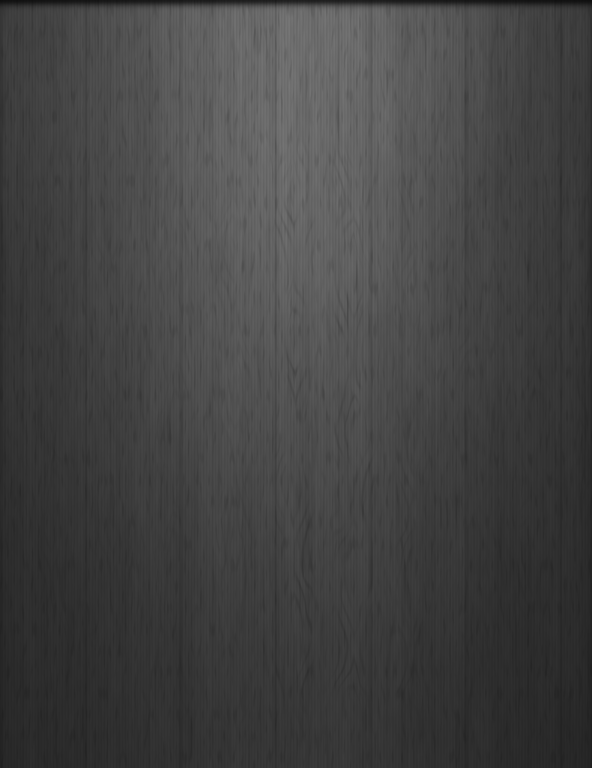
Give the GLSL for this texture, as a Shadertoy shader.

```glsl
// Dark grey vertical wood grain lit by a soft glow from the top centre.

const float PI = 3.14159265;
const float GLOW_WIDTH = 0.325;
const float STRIPE_COUNT = 197.0;
const float STRIPE_DEPTH = 0.036;
const float PLANK_WIDTH = 0.1605;
const float SEAM_X = 0.466;
const float SEAM_DEPTH = 0.07;
const float ARCH_SPACING = 0.102;
const float ARCH_X = 0.547;        // boundary between the two main arch strips
const float ARCH_PERIOD = 0.19;
const float ARCH_DEPTH = 0.12;
const float GRAIN_DEPTH = 0.12;
const float PORE_DEPTH = 0.09;
const float JOINT_Y = 0.592;

float hash(float n) {
    return fract(sin(n * 91.345) * 4375.85);
}

vec2 gradient(vec2 cell) {
    float angle = 2.0 * PI * hash(dot(cell, vec2(1.271, 3.117)));
    return vec2(cos(angle), sin(angle));
}

// Gradient noise, roughly -0.7 to 0.7
float noise(vec2 p) {
    vec2 i = floor(p), f = fract(p);
    vec2 u = f * f * f * (f * (f * 6.0 - 15.0) + 10.0);
    vec2 e = vec2(0.0, 1.0);
    float low = mix(dot(gradient(i), f), dot(gradient(i + e.yx), f - e.yx), u.x);
    float high = mix(dot(gradient(i + e), f - e), dot(gradient(i + e.yy), f - e.yy), u.x);
    return mix(low, high, u.y);
}

// Broad light: bright top centre, dim sides and floor
float glow(vec2 uv) {
    float side = mix(0.150, 0.225, uv.y);
    float centre = mix(0.215, 0.435, smoothstep(-0.03, 0.95, uv.y));
    float dx = (uv.x - 0.5) / GLOW_WIDTH;
    return mix(side, centre, exp(-dx * dx));
}

// Tint of each plank and the thin dark seam between planks
float planks(float x, float width, float strength) {
    float t = (x - SEAM_X) / width;
    float id = floor(t);
    float edge = fract(t) * width;
    float blend = smoothstep(0.0, 0.003, edge);
    float tint = mix(hash(id + 19.0), hash(id + 20.0), blend) - 0.5;
    float seam = exp(-pow(min(edge, width - edge) / 0.0025, 2.0));
    return 1.0 + strength * (0.04 * tint - SEAM_DEPTH * seam);
}

// Fine fibres over several widths, all stretched along the height
float fibres(vec2 uv) {
    float sum = 0.0, amp = 0.4;
    vec2 scale = vec2(30.0, 2.5);
    for (int i = 0; i < 4; i++) {
        sum += amp * noise(uv * scale + float(i) * 17.3);
        scale *= vec2(1.9, 2.6);
        amp *= 0.95;
    }
    return sum;
}

// Tall pointed growth rings stacked in narrow strips
float arches(vec2 uv) {
    float t = (uv.x - ARCH_X) / ARCH_SPACING;
    float id = floor(t);
    float bend = 0.07 * noise(vec2(id * 7.3, uv.y * 9.0));
    float dx = abs(fract(t) - 0.5 + bend);
    float wobble = noise(uv * vec2(24.0, 8.0)) + 0.4 * noise(uv * vec2(70.0, 25.0));
    float rise = sin(2.0 * PI * (uv.y / ARCH_PERIOD + hash(id + 5.0)) + 0.9 * wobble);
    float rings = 1.1 * rise + 7.0 * dx + 0.5 * wobble;
    float line = smoothstep(0.45, 1.0, abs(2.0 * fract(rings) - 1.0));
    float main = exp(-pow((uv.x - ARCH_X) / 0.12, 2.0));
    float reach = smoothstep(0.0, 0.12, uv.y) * (1.0 - smoothstep(0.74, 0.86, uv.y));
    float patches = smoothstep(-0.25, 0.4, noise(uv * vec2(30.0, 11.0) + 8.0));
    return line * smoothstep(0.42, 0.2, dx) * patches * reach * (0.3 + 0.7 * main);
}

// Short dark vertical pores
float pores(vec2 uv) {
    float dash = smoothstep(0.1, 0.5, noise(uv * vec2(190.0, 36.0) + 41.0));
    float streak = smoothstep(0.2, 0.55, noise(uv * vec2(120.0, 10.0) + 73.0));
    return dash + 0.8 * streak;
}

void mainImage(out vec4 fragColor, in vec2 fragCoord) {
    vec2 uv = fragCoord / iResolution.xy;
    float light = glow(uv);

    // Wood surface
    light *= planks(uv.x, PLANK_WIDTH, 1.0);
    light *= planks(uv.x, PLANK_WIDTH / 3.0, 0.6);
    light *= 1.0 + GRAIN_DEPTH * fibres(uv);
    light *= 1.0 + 0.05 * noise(uv * vec2(9.0, 3.0) + 3.0);
    light *= 1.0 - ARCH_DEPTH * arches(uv);
    light *= 1.0 - PORE_DEPTH * pores(uv);

    // Faint butt joint across the middle planks
    float span = smoothstep(0.45, 0.48, uv.x) * (1.0 - smoothstep(0.64, 0.72, uv.x));
    float below = (1.0 - smoothstep(JOINT_Y - 0.003, JOINT_Y + 0.003, uv.y))
                * smoothstep(JOINT_Y - 0.1, JOINT_Y, uv.y);
    light *= 1.0 - 0.018 * span * below;

    // Pinstripes and dark rim
    light *= 1.0 + STRIPE_DEPTH * sin(2.0 * PI * STRIPE_COUNT * uv.x);
    float sideGap = min(uv.x, 1.0 - uv.x);
    light *= 1.0 - 0.2 * exp(-sideGap / 0.006);
    light *= 1.0 - 0.72 * exp(-pow((1.0 - uv.y) / 0.0075, 2.0));

    fragColor = vec4(vec3(clamp(light, 0.0, 1.0)), 1.0);
}
```
